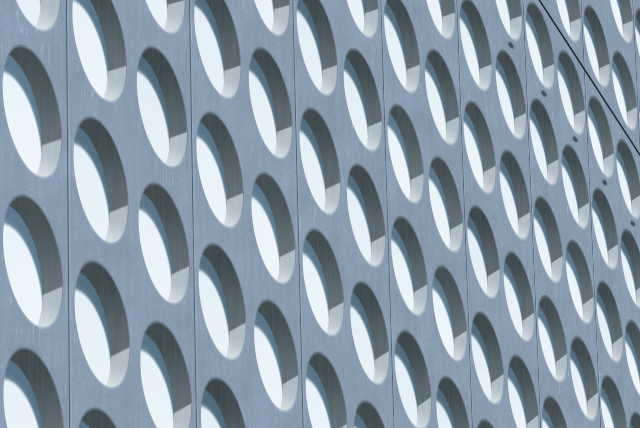
Write a WebGL 1 fragment shader that draws this pattern.

```glsl
precision highp float;
// Perspective view of a concrete facade with staggered, deep round openings lit from above.

uniform vec2 u_resolution;

#define ORIGIN vec2(0.0762, 0.2617)       // screen place of grid point (0, 0), y down
#define COLUMN_STEP vec2(0.1706, 0.0068)  // screen travel per column
#define ROW_STEP vec2(0.0008, 0.3434)     // screen travel per row
#define TAPER vec2(0.0488, -0.011)        // perspective shrink per column and row
#define HOLE_SIZE vec2(0.41, 0.443)       // half extents in grid cells
#define GLASS_SHIFT vec2(-0.28, 0.035)    // parallax of the pane behind the hole
#define SHADOW_DROP 0.13                  // fall of the rim shadow on the pane
#define SEAM_HALF 0.006
#define PLATE vec3(0.54, 0.61, 0.69)
#define PANE vec3(0.91, 0.95, 0.97)
#define PANE_SHADE vec3(0.34, 0.45, 0.53)
#define WALL_DARK vec3(0.26, 0.30, 0.31)

float hash(vec2 p) {
  vec3 h = fract(vec3(p.xyx) * 0.1031);
  h += dot(h, h.yzx + 33.33);
  return fract((h.x + h.y) * h.z);
}

float noise(vec2 p) {
  vec2 i = floor(p), f = fract(p);
  f = f * f * (3.0 - 2.0 * f);
  return mix(mix(hash(i), hash(i + vec2(1.0, 0.0)), f.x),
             mix(hash(i + vec2(0.0, 1.0)), hash(i + 1.0), f.x), f.y);
}

// Inverse perspective: screen point to column and row.
vec2 screenToGrid(vec2 p) {
  vec2 a = COLUMN_STEP - TAPER.x * p;
  vec2 b = ROW_STEP - TAPER.y * p;
  vec2 r = p - ORIGIN;
  return vec2(r.x * b.y - r.y * b.x, a.x * r.y - a.y * r.x) / (a.x * b.y - a.y * b.x);
}

// Slanted ellipse, negative inside; its bounding box is +-size.
float oval(vec2 q, vec2 size, float slant) {
  q /= size;
  return sqrt((dot(q, q) - 2.0 * slant * q.x * q.y) / (1.0 - slant * slant)) - 1.0;
}

float inside(float d, float soft) {
  return 1.0 - smoothstep(-soft, soft, d);
}

float stroke(float d, float halfWidth, float px) {
  return clamp((halfWidth - abs(d)) / px + 0.5, 0.0, 1.0);
}

vec3 plateColor(vec2 g, float px) {
  float mottle = noise(g * vec2(3.0, 5.0)) + 0.5 * noise(g * vec2(11.0, 17.0));
  float streak = noise(g * vec2(24.0, 2.5));
  vec3 col = PLATE * (0.94 + 0.05 * mottle + 0.04 * streak);
  col += 0.025 * (hash(floor(g * vec2(60.0, 120.0))) - 0.5);

  // pale scuffs
  float scuff = smoothstep(0.80, 0.95, noise(g * vec2(38.0, 9.0) + 7.0));
  col += 0.06 * scuff * smoothstep(0.5, 0.8, noise(g * 2.3 + 3.0));

  // vertical joints, one for every two columns
  float seam = mod(g.x + 0.5, 2.0) - 1.0;
  col += 0.05 * stroke(seam - 0.025, 0.008, px);
  col = mix(col, vec3(0.22, 0.27, 0.32), 0.85 * stroke(seam, SEAM_HALF, px));

  // slanted joint and the small fixings below it
  col = mix(col, vec3(0.10, 0.13, 0.17), stroke(g.x - 13.0 - 2.0 * g.y, 0.032, px * 1.2));
  float column = floor(g.x + 0.5);
  vec2 fixing = g - vec2(column + 0.06, 0.5 * column - 5.5);
  float speck = inside(oval(fixing, vec2(0.085, 0.032), 0.5), 0.5);
  return mix(col, vec3(0.20, 0.24, 0.28), 0.8 * speck * step(9.5, column));
}

// Wall of the opening, the shaded pane and its sunlit part.
vec3 holeColor(vec2 q, vec2 size, float slant, float column, float soft, float seed) {
  float grain = noise(vec2(q.x * 45.0 + seed * 50.0, q.y * 4.0)) - 0.5;
  vec3 wall = mix(WALL_DARK, vec3(0.39, 0.44, 0.46), smoothstep(-0.38, 0.26, q.y));
  wall += 0.03 * grain + 0.03 * (seed - 0.5);

  vec3 sunWall = mix(vec3(0.69, 0.74, 0.77), vec3(0.86, 0.89, 0.90),
                     smoothstep(0.20, 0.46, q.y - 0.25 * q.x));
  float sunLine = q.y - 0.19 + 0.13 * (q.x - size.x);
  wall = mix(wall, sunWall + 0.02 * grain, smoothstep(-0.008, 0.012, sunLine));

  vec2 behind = q - GLASS_SHIFT + vec2(0.008 * column, 0.0);
  float pane = oval(behind, size, slant);
  float sun = oval(behind - vec2(0.0, SHADOW_DROP), size, slant);
  vec3 shade = PANE_SHADE * (0.93 + 0.14 * seed) + 0.05 * smoothstep(0.15, 0.0, sun);
  vec3 bright = PANE + vec3(0.03, 0.02, 0.015) * (q.y + seed - 0.5);
  vec3 glass = mix(shade, bright, inside(sun, soft + 0.025));
  return mix(wall, glass, inside(pane, soft));
}

void main() {
  vec2 p = gl_FragCoord.xy / u_resolution;
  vec2 g = screenToGrid(vec2(1.5 * p.x, 1.0 - p.y));
  float depth = 1.0 + dot(TAPER, g);
  float px = depth * depth / (0.167 * u_resolution.y);  // one pixel, in columns

  // odd columns sit half a row lower
  float column = floor(g.x + 0.5);
  float stagger = 0.5 * mod(column, 2.0);
  vec2 cell = vec2(column, floor(g.y - stagger + 0.5) + stagger);
  vec2 q = g - cell;
  float seed = hash(cell * 2.0 + 40.0);

  vec2 size = HOLE_SIZE + vec2(0.0032 * column, 0.0);
  float slant = 0.40 + 0.008 * column;
  float soft = 0.75 * px / size.x;
  float rim = oval(q, size, slant);

  vec3 col = plateColor(g, px);
  float edge = stroke(rim - 0.015, 0.015, soft * 1.5);
  col *= 1.0 - 0.22 * edge * smoothstep(-0.2, 0.3, q.x - q.y);
  col += 0.06 * edge * smoothstep(0.1, 0.4, q.y);
  col = mix(col, holeColor(q, size, slant, column, soft, seed), inside(rim, soft));
  gl_FragColor = vec4(col, 1.0);
}
```
